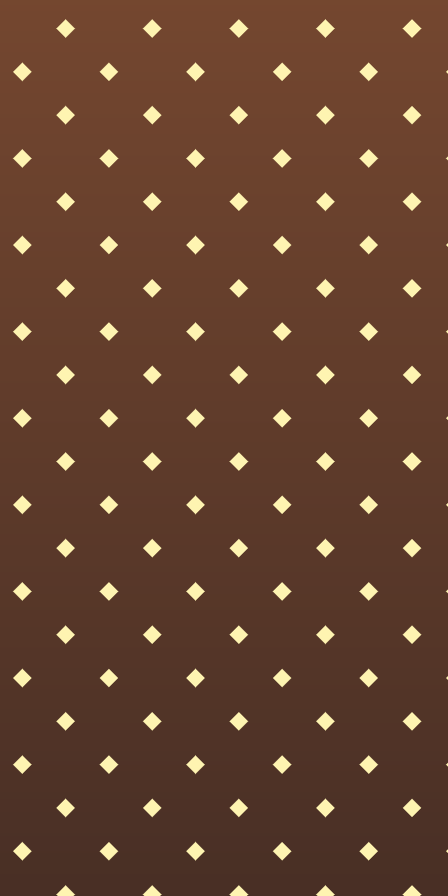
Reproduce this pattern procedurally as a Shadertoy shader.

```glsl
// Staggered cream diamonds on a brown vertical gradient.

const vec3 BROWN_TOP = vec3(0.455, 0.277, 0.186);
const vec3 BROWN_BOTTOM = vec3(0.284, 0.184, 0.145);
const vec3 CREAM = vec3(0.995, 0.955, 0.695);

// Lengths are in canvas widths, with y measured down from the top edge.
const float PITCH = 0.1933;
const float HALF_DIAGONAL = 0.0208;
const vec2 FIRST_DIAMOND = vec2(0.1465, 0.0637);

// Signed distance to the nearest diamond of a staggered lattice.
// Turned by 45 degrees, the lattice becomes a plain grid of squares.
float diamondLattice(vec2 p, float pitch, float halfDiagonal) {
    vec2 diagonal = vec2(p.x + p.y, p.x - p.y);
    vec2 local = abs(diagonal - pitch * round(diagonal / pitch));
    return (max(local.x, local.y) - halfDiagonal) * inversesqrt(2.0);
}

// Antialiased coverage of a shape from its signed distance.
float coverage(float dist, float pixel) {
    return clamp(0.5 - dist / pixel, 0.0, 1.0);
}

void mainImage(out vec4 fragColor, in vec2 fragCoord) {
    float pixel = 1.0 / iResolution.x;
    vec2 p = vec2(fragCoord.x, iResolution.y - fragCoord.y) * pixel;

    // Background gradient
    vec3 color = mix(BROWN_BOTTOM, BROWN_TOP, fragCoord.y / iResolution.y);

    // Diamonds
    float dist = diamondLattice(p - FIRST_DIAMOND, PITCH, HALF_DIAGONAL);
    color = mix(color, CREAM, coverage(dist, pixel));

    fragColor = vec4(color, 1.0);
}
```
